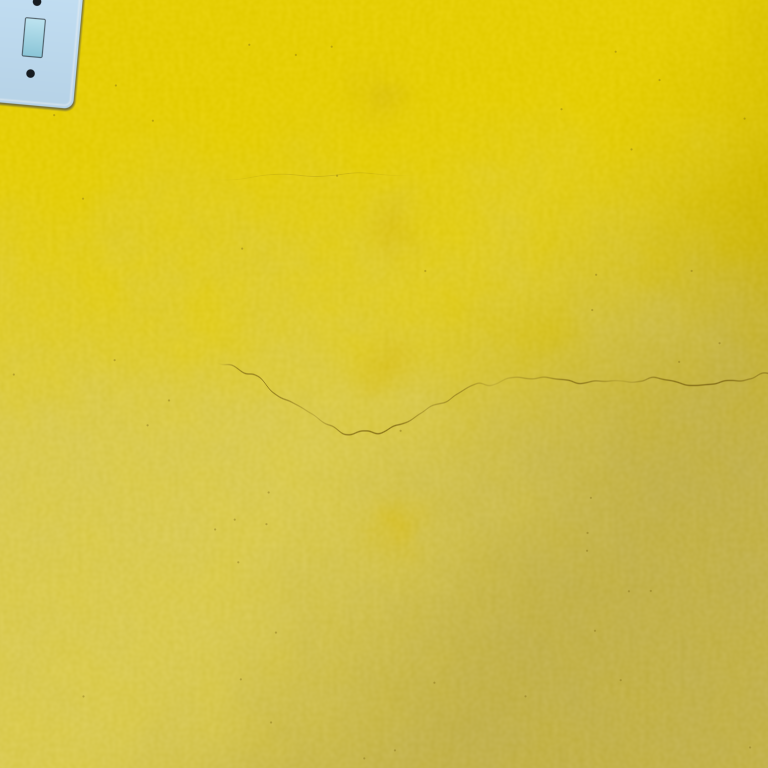
Give the GLSL for this texture, as a Shadertoy shader.

```glsl
// Weathered yellow wall: strong paint at the top fades to a chalky tone below,
// with soft stains, fine cracks and a pale switch plate in the upper left corner.
// Layers of gradient noise drive the fading; distance functions draw the plate.

const vec3 FRESH_PAINT = vec3(0.900, 0.810, 0.020);
const vec3 FADED_PAINT = vec3(0.855, 0.795, 0.315);
const vec3 SHADE_TINT  = vec3(0.895, 0.880, 0.930);
const vec3 STAIN_COLOR = vec3(0.850, 0.745, 0.090);
const vec3 CRACK_COLOR = vec3(0.480, 0.390, 0.060);
const vec3 PLATE_COLOR = vec3(0.740, 0.850, 0.930);
const vec3 PLATE_EDGE  = vec3(0.360, 0.350, 0.260);
const vec3 LEVER_COLOR = vec3(0.640, 0.830, 0.890);
const vec3 SCREW_COLOR = vec3(0.090, 0.110, 0.130);

const float FADE_LOW = 0.38, FADE_HIGH = 0.90;
const float MOTTLE = 0.24;
const float GRAIN = 0.032;
const float CRACK_WIDTH = 0.0008;
const vec2 PLATE_CENTER = vec2(0.044, 0.951);
const vec2 PLATE_HALF = vec2(0.059, 0.088);
const vec2 LEVER_HALF = vec2(0.013, 0.025);
const float PLATE_TILT = 0.09;
const float SCREW_OFFSET = 0.047;

vec2 hash2(vec2 p) {
    vec3 q = fract(p.xyx * vec3(0.1031, 0.1030, 0.0973));
    q += dot(q, q.yzx + 33.33);
    return fract((q.xx + q.yz) * q.zy);
}

float cornerSlope(vec2 cell, vec2 offset) {
    float angle = 6.28319 * hash2(cell + 57.0).x;
    return dot(vec2(cos(angle), sin(angle)), offset);
}

float gradientNoise(vec2 p) {
    vec2 i = floor(p), f = p - i;
    vec2 u = f * f * f * (f * (f * 6.0 - 15.0) + 10.0);
    vec2 e = vec2(0.0, 1.0);
    return mix(mix(cornerSlope(i, f), cornerSlope(i + e.yx, f - e.yx), u.x),
               mix(cornerSlope(i + e, f - e), cornerSlope(i + 1.0, f - 1.0), u.x), u.y);
}

float fbm(vec2 p) {
    float sum = 0.0, amplitude = 0.6;
    for (int i = 0; i < 5; i++) {
        sum += amplitude * gradientNoise(p);
        p = mat2(1.6, 1.2, -1.2, 1.6) * p + 7.3;
        amplitude *= 0.55;
    }
    return sum;
}

float roundedBox(vec2 p, vec2 halfSize, float radius) {
    vec2 q = abs(p) - halfSize + radius;
    return length(max(q, 0.0)) + min(max(q.x, q.y), 0.0) - radius;
}

float fill(float d, float soft) { return 1.0 - smoothstep(-soft, soft, d); }

// Height of the main crack: a sagging line with small jagged steps
float crackHeight(float x) {
    float sag = 0.068 * exp(-pow((x - 0.465) / 0.1, 2.0));
    float rise = 0.03 * (1.0 - smoothstep(0.26, 0.44, x));
    return 0.505 - sag + rise + 0.018 * gradientNoise(vec2(x * 9.0, 3.5))
         + 0.008 * gradientNoise(vec2(x * 42.0, 8.5));
}

vec3 wall(vec2 uv, float soft) {
    // Fading, broken up by mottling
    float mottle = fbm(uv * 4.5 + 2.0);
    float pale = 1.0 - smoothstep(FADE_LOW, FADE_HIGH, uv.y + MOTTLE * mottle);
    pale += 0.13 * fbm(uv * 15.0 + 20.0) * smoothstep(0.05, 0.4, pale);
    vec3 color = mix(FRESH_PAINT, FADED_PAINT, clamp(pale, 0.0, 1.1));

    // Shade towards the lower right
    float reach = uv.x + 0.8 * (1.0 - uv.y) + 0.12 * mottle;
    color *= mix(vec3(1.0), SHADE_TINT, smoothstep(0.84, 1.42, reach));

    // Soft stains down the middle
    for (int i = 0; i < 4; i++) {
        vec2 jitter = hash2(vec2(float(i), 4.0)) - 0.5;
        vec2 d = uv - vec2(0.5, 0.32 + 0.185 * float(i)) - 0.05 * jitter;
        d += 0.035 * vec2(fbm(uv * 14.0), fbm(uv * 14.0 + 40.0));
        color = mix(color, STAIN_COLOR, 0.5 * exp(-dot(d, d) / 0.0011));
    }

    // Fine grain and brushed streaks
    float grain = gradientNoise(uv * 150.0) + 0.6 * gradientNoise(uv * vec2(130.0, 28.0));
    color += GRAIN * grain * vec3(0.5, 0.5, 1.0);

    // Main crack and a faint upper one
    float d = abs(uv.y - crackHeight(uv.x)) * 0.88;
    float strength = 0.5 + 0.9 * gradientNoise(vec2(uv.x * 13.0, 1.7));
    strength *= smoothstep(0.28, 0.32, uv.x);
    color = mix(color, CRACK_COLOR, clamp(strength, 0.0, 0.8) * fill(d - CRACK_WIDTH, soft));
    d = abs(uv.y - 0.768 - 0.012 * gradientNoise(vec2(uv.x * 14.0, 6.5)));
    strength = 0.25 * smoothstep(0.25, 0.4, uv.x) * (1.0 - smoothstep(0.45, 0.55, uv.x));
    color = mix(color, CRACK_COLOR, strength * fill(d - 0.5 * CRACK_WIDTH, soft));

    // Sparse specks
    vec2 cell = floor(uv * 24.0), seed = hash2(cell + 11.0);
    d = length(fract(uv * 24.0) - 0.2 - 0.6 * seed) / 24.0;
    float present = step(0.93, hash2(cell + 91.0).x);
    return mix(color, CRACK_COLOR, 0.4 * present * fill(d - 0.0013, soft));
}

vec3 switchPlate(vec3 color, vec2 uv, float soft) {
    vec2 d = uv - PLATE_CENTER;
    float c = cos(PLATE_TILT), s = sin(PLATE_TILT);
    vec2 p = vec2(c * d.x - s * d.y, s * d.x + c * d.y);
    float plate = roundedBox(p, PLATE_HALF, 0.012);
    float shadow = roundedBox(p - vec2(0.001, -0.002), PLATE_HALF, 0.012);
    color = mix(color, PLATE_EDGE, 0.8 * fill(shadow - 0.001, 0.0025));
    color = mix(color, PLATE_COLOR + 0.3 * p.y, fill(plate, soft));
    color = mix(color, vec3(0.95), 0.5 * fill(abs(plate + 0.004) - 0.001, 0.002));

    // Lever in its slot, with a lit upper end, and two screws
    float lever = roundedBox(p, LEVER_HALF, 0.002);
    color = mix(color, LEVER_COLOR + 4.0 * p.y * vec3(1.0, 0.6, 0.5), fill(lever, soft));
    color = mix(color, SCREW_COLOR, 0.65 * fill(abs(lever) - 0.0007, soft));
    float screw = length(vec2(p.x, abs(p.y) - SCREW_OFFSET)) - 0.0055;
    return mix(color, SCREW_COLOR, fill(screw, soft));
}

void mainImage(out vec4 fragColor, in vec2 fragCoord) {
    vec2 uv = fragCoord / iResolution.xy;
    float soft = max(0.001, 0.75 / iResolution.y);
    vec3 color = switchPlate(wall(uv, soft), uv, soft);
    fragColor = vec4(clamp(color, 0.0, 1.0), 1.0);
}
```
